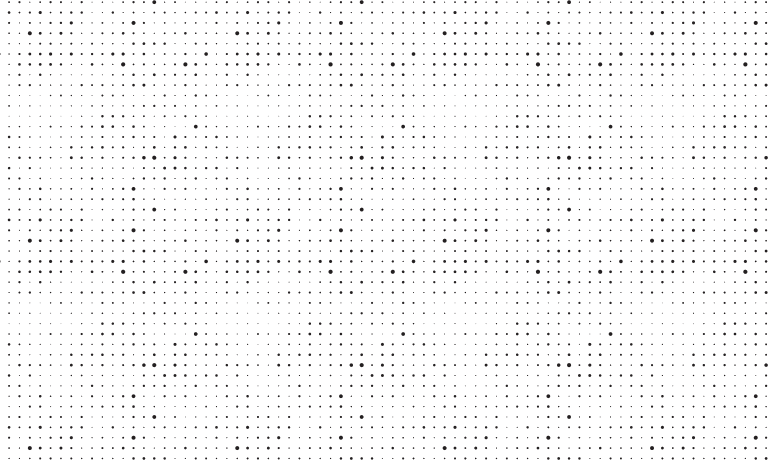
A Shadertoy shader for this pattern:

```glsl
// Charcoal halftone dots on white, in a square tile of 20 by 20 dots.
// Wrapped value noise gathers the dots into clusters, a hash varies each
// radius, and a few dots per tile are enlarged.

float hash(vec2 p) {
    vec3 q = fract(p.xyx * 0.1031);
    q += dot(q, q.yzx + 33.33);
    return fract((q.x + q.y) * q.z);
}

// Value noise that repeats after the given number of lattice cells
float wrappedNoise(vec2 p, float period) {
    vec2 cell = floor(p);
    vec2 t = smoothstep(0.0, 1.0, p - cell);
    vec2 a = mod(cell, period) + 7.0;
    vec2 b = mod(cell + 1.0, period) + 7.0;
    return mix(mix(hash(a), hash(vec2(b.x, a.y)), t.x),
               mix(hash(vec2(a.x, b.y)), hash(b), t.x), t.y);
}

// Radius of one dot, in units of the dot spacing
float dotRadius(vec2 id) {
    vec2 tileId = mod(id, 20.0);
    float cluster = wrappedNoise(tileId / 4.0, 5.0);
    float band = 0.5 - 0.5 * cos(6.2831853 * tileId.y / 10.0);
    float size = 0.32 * cluster + 0.18 * band + 0.5 * hash(tileId + 31.0);
    float accent = step(0.93, hash(tileId + 83.0) + 0.04 * (cluster - 0.5));
    return 0.022 + 0.155 * pow(size, 1.5) + 0.075 * accent;
}

void mainImage(out vec4 fragColor, in vec2 fragCoord) {
    // Dot grid: 74 columns across the width, anchored at the top left
    float pixel = 74.06 / iResolution.x;
    vec2 fromTop = vec2(fragCoord.x, iResolution.y - fragCoord.y);
    vec2 p = fromTop * pixel - vec2(0.877, 0.21);
    vec2 id = floor(p + 0.5);

    // Dots thinner than a pixel fade instead of vanishing
    float radius = dotRadius(id);
    float drawn = max(radius, 0.5 * pixel);
    float fade = radius * radius / (drawn * drawn);
    float ink = fade * clamp((drawn - length(p - id)) / pixel + 0.5, 0.0, 1.0);

    fragColor = vec4(mix(vec3(1.0), vec3(0.137, 0.122, 0.125), ink), 1.0);
}
```
